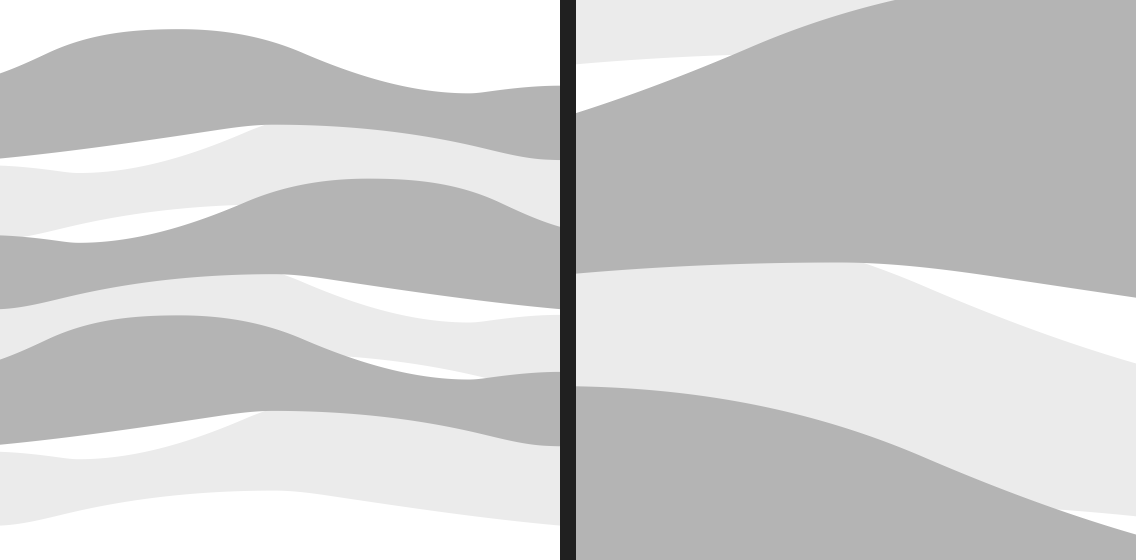
Left, the full canvas; right, a detail of the centre.
Reproduce this background procedurally as a Shadertoy shader.

```glsl
// Cubic through two knots; a knot holds x, y and slope
float hermite(vec3 a, vec3 b, float x) {
    float w = b.x - a.x;
    float t = clamp((x - a.x) / w, 0.0, 1.0);
    float s = 1.0 - t;
    return a.y * s * s * (1.0 + 2.0 * t) + b.y * t * t * (3.0 - 2.0 * t)
         + w * s * t * (a.z * s - b.z * t);
}

// Upper edge of the ribbon: a broad crest, then a shallow trough
float upperEdge(float x) {
    vec3 knots[7] = vec3[7](
        vec3(-17.0, 106.0, -0.28), vec3(65.0, 73.0, -0.47), vec3(246.0, 40.0, 0.0),
        vec3(415.0, 72.5, 0.43), vec3(643.0, 128.0, 0.0),
        vec3(668.0, 125.8, -0.14), vec3(768.0, 117.5, 0.0));
    int i = 0;
    while (i < 5 && x > knots[i + 1].x) i++;
    return hermite(knots[i], knots[i + 1], x);
}

// Lower edge of the ribbon: one low, wide arch
float lowerEdge(float x) {
    vec3 knots[6] = vec3[6](
        vec3(-17.0, 219.0, -0.09), vec3(300.0, 178.0, -0.15), vec3(375.0, 171.0, 0.0),
        vec3(651.0, 200.5, 0.23), vec3(751.0, 219.0, 0.04), vec3(768.0, 219.5, 0.0));
    int i = 0;
    while (i < 4 && x > knots[i + 1].x) i++;
    return hermite(knots[i], knots[i + 1], x);
}

// Coverage of a ribbon moved down by drop, optionally mirrored
float ribbon(vec2 p, float drop, bool mirrored, float pixel) {
    float x = mirrored ? 751.0 - p.x : p.x;
    float y = p.y - drop;
    float below = clamp((y - upperEdge(x)) / pixel + 0.5, 0.0, 1.0);
    float above = clamp((lowerEdge(x) - y) / pixel + 0.5, 0.0, 1.0);
    return below * above;
}

void mainImage(out vec4 fragColor, in vec2 fragCoord) {
    // The canvas spans 768 units, y pointing down
    vec2 uv = fragCoord / iResolution.xy;
    vec2 p = 768.0 * vec2(uv.x, 1.0 - uv.y);
    float pixel = 768.0 / iResolution.y;

    // Pale ribbons lie behind, dark ones in front, mirrored in turn
    float pale = 0.0, dark = 0.0;
    for (int i = 0; i < 3; i++) {
        bool odd = i % 2 == 1;
        float drop = 196.25 * float(i) + (odd ? 8.75 : 0.0);
        dark = max(dark, ribbon(p, drop, odd, pixel));
        pale = max(pale, ribbon(p, drop + 109.3, !odd, pixel));
    }

    vec3 color = mix(vec3(1.0), vec3(0.92), pale);
    color = mix(color, vec3(0.706), dark);
    fragColor = vec4(color, 1.0);
}
```
